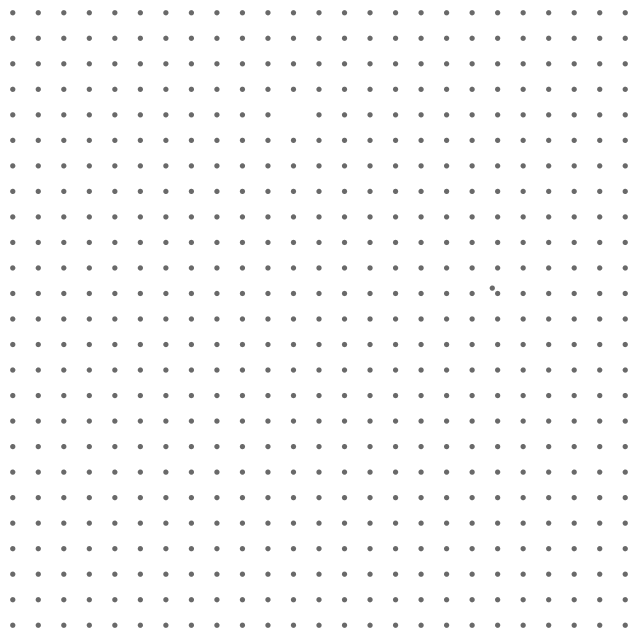
Reproduce this pattern procedurally as a WebGL 1 fragment shader.

```glsl
precision highp float;

uniform vec2 u_resolution;

#define COLUMNS 25.0
#define DOT_RADIUS 0.102
#define DOT_COLOR vec3(0.41)
#define PAPER_COLOR vec3(1.0)
#define MISSING_CELL vec2(11.0, 4.0)
#define STRAY_DOT vec2(19.29, 11.29)

// Antialiased disc coverage; all lengths are in grid cells.
float disc(vec2 offset, float pixel) {
  return clamp((DOT_RADIUS - length(offset)) / pixel + 0.5, 0.0, 1.0);
}

void main() {
  // Square cells sized by the canvas width, counted from the top left.
  float pixel = COLUMNS / u_resolution.x;
  vec2 grid = vec2(gl_FragCoord.x, u_resolution.y - gl_FragCoord.y) * pixel;
  vec2 cell = floor(grid);

  // Regular dots, with one cell left empty.
  float isMissing = 1.0 - step(0.5, distance(cell, MISSING_CELL));
  float ink = disc(fract(grid) - 0.5, pixel) * (1.0 - isMissing);

  // A single stray dot beside its neighbour.
  ink = max(ink, disc(grid - STRAY_DOT, pixel));

  gl_FragColor = vec4(mix(PAPER_COLOR, DOT_COLOR, ink), 1.0);
}
```
